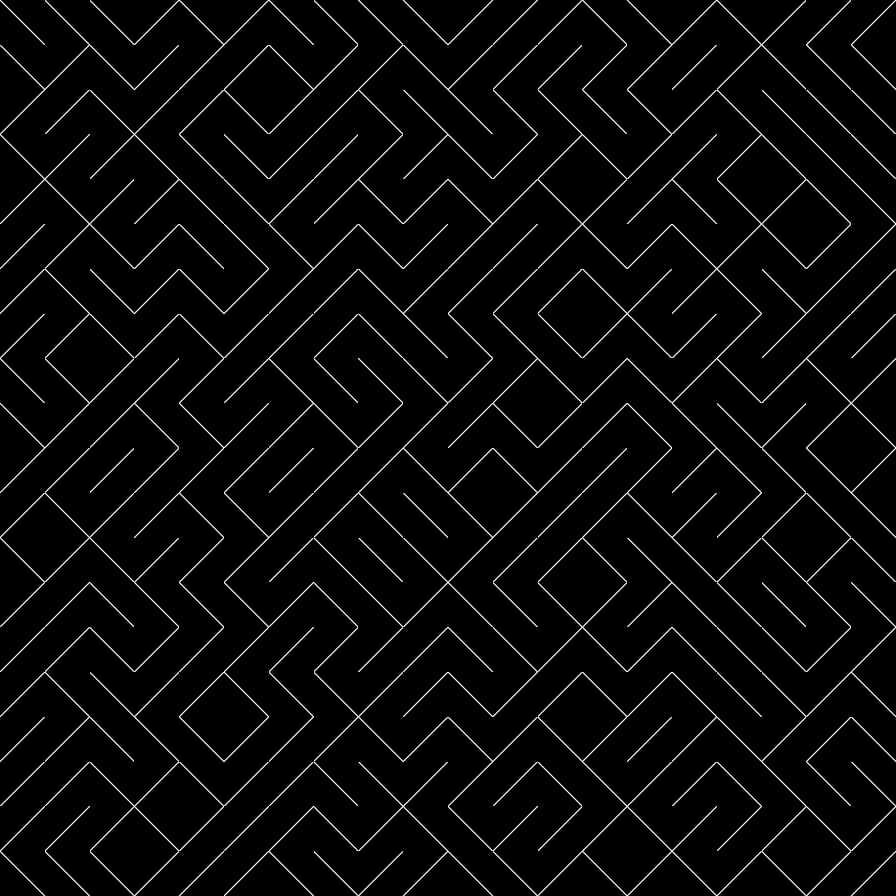
A Shadertoy shader for this pattern:

```glsl
// Diagonal maze: a 20 by 20 grid of square cells, each crossed by one hairline
// from corner to corner. A hash per cell picks which way the line leans, and
// the exact pixel coverage of a 45 degree stripe gives the smooth edges.

// Random value from 0 to 1 for a grid cell
float hash(vec2 cell) {
    vec3 p = fract(vec3(cell.xyx) * 0.1031 + 0.37);
    p += dot(p, p.yzx + 33.33);
    return fract((p.x + p.y) * p.z);
}

// Share of a unit pixel on the inner side of a diagonal edge at signed distance x
float edgeCoverage(float x) {
    float t = clamp(x * sqrt(2.0), -1.0, 1.0);
    return 0.5 + t - 0.5 * t * abs(t);
}

void mainImage(out vec4 fragColor, in vec2 fragCoord) {
    float canvas = min(iResolution.x, iResolution.y);
    vec2 grid = fragCoord / canvas * 20.0;
    vec2 cell = floor(grid);
    vec2 p = fract(grid);

    // Mirror about half of the cells so that their line leans the other way
    if (hash(cell) < 0.5) p.x = 1.0 - p.x;

    // Distance to the diagonal and half the line width, both in pixels
    float dist = (p.x - p.y) * sqrt(0.5) * canvas / 20.0;
    float halfWidth = canvas / 1536.0;

    // White line on black
    float line = edgeCoverage(dist + halfWidth) - edgeCoverage(dist - halfWidth);
    fragColor = vec4(vec3(line), 1.0);
}
```
